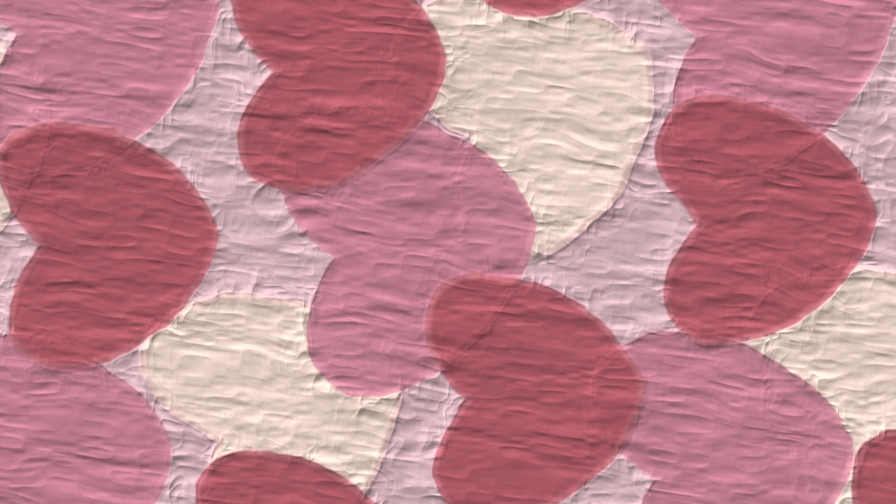
Write a Shadertoy shader that draws this pattern.

```glsl
// Overlapping cream, pink and red hearts on crumpled, plaster-like paper.
// Each colour repeats on its own skewed lattice; a height field of wrinkles
// and puffed edges is lit from above to give the embossed relief.

float hash(vec2 p) {
    vec3 q = fract(vec3(p.xyx) * 0.1031);
    q += dot(q, q.yzx + 33.33);
    return fract((q.x + q.y) * q.z);
}

float noise(vec2 p) {
    vec2 i = floor(p), f = fract(p);
    f = f * f * f * (f * (f * 6.0 - 15.0) + 10.0);
    return mix(mix(hash(i), hash(i + vec2(1, 0)), f.x),
               mix(hash(i + vec2(0, 1)), hash(i + vec2(1, 1)), f.x), f.y);
}

float ridge(vec2 p) {
    return 1.0 - abs(2.0 * noise(p) - 1.0);
}

mat2 rotation(float a) {
    return mat2(cos(a), sin(a), -sin(a), cos(a));
}

// Heart with its tip along +x: a tilted ellipse mirrored in the x axis
float heart(vec2 p) {
    vec2 radii = vec2(0.243, 0.143);
    vec2 q = rotation(0.607) * (vec2(p.x, abs(p.y)) - vec2(0.0, 0.067));
    float k = length(q / radii);
    return k * (k - 1.0) / max(length(q / (radii * radii)), 0.001);
}

// Distance to the nearest heart of a lattice spanned by the columns of basis
float heartLattice(vec2 p, vec2 origin, mat2 basis, float angle, float size) {
    vec2 cell = round(inverse(basis) * (p - origin));
    float d = 1.0;
    for (int j = -1; j <= 1; j++)
        for (int i = -1; i <= 1; i++) {
            vec2 center = origin + basis * (cell + vec2(i, j));
            d = min(d, size * heart(rotation(-angle) * (p - center) / size));
        }
    return d;
}

// Distances to the cream, pink and red hearts, with hand-torn outlines
vec3 heartDistances(vec2 p) {
    p += 0.012 * (vec2(noise(p * 13.0), noise(p * 13.0 + 40.0)) - 0.5);
    p += 0.004 * (vec2(noise(p * 45.0), noise(p * 45.0 + 70.0)) - 0.5);
    return vec3(
        heartLattice(p, vec2(1.072, 0.787), mat2(-0.50, -0.60, 0.70, -0.55), 0.40, 1.10),
        heartLattice(p, vec2(0.822, 0.519), mat2(0.63, -0.44, 0.718, 0.44), 0.20, 1.14),
        heartLattice(p, vec2(0.220, 0.521), mat2(0.458, 0.35, 0.847, -0.303), 0.07, 1.0));
}

float paperHeight(vec2 p) {
    vec3 d = heartDistances(p);

    // Long, nearly level wrinkles
    vec2 w = rotation(0.12) * p;
    w.y += 0.022 * noise(w * vec2(9.0, 14.0));
    float h = 0.0030 * noise(w * vec2(11.0, 42.0))
            + 0.0014 * ridge(w * vec2(17.0, 48.0) + 19.0)
            + 0.0010 * noise(w * vec2(40.0, 105.0) + 7.0);

    // Crumples gather along the edges, mostly on the outer side
    vec3 spread = exp(-abs(d) * mix(vec3(70.0), vec3(28.0), step(0.0, d)));
    float covered = 1.0 - 0.6 * smoothstep(0.01, -0.02, min(d.y, d.z));
    float crumple = max(spread.x, max(spread.y, spread.z)) * covered;
    vec2 c = p + 0.03 * vec2(noise(p * 22.0), noise(p * 22.0 + 31.0));
    h += crumple * (0.0042 * ridge(c * 24.0) + 0.0020 * ridge(c * 55.0 + 11.0));

    // Puffed layers, weaker where a heart lies beneath another
    vec3 puff = smoothstep(0.008, -0.014, d);
    h += 0.0034 * puff.x * covered + 0.0018 * puff.y + 0.0028 * puff.z;
    return h;
}

// Lay one heart colour over the base, with a paler, feathered rim
vec3 layHeart(vec3 base, vec3 tint, float d, float opacity) {
    float rim = smoothstep(-0.018, -0.004, d);
    tint = mix(tint, vec3(0.83, 0.61, 0.64), 0.32 * rim);
    return mix(base, tint, opacity * smoothstep(0.004, -0.004, d));
}

void mainImage(out vec4 fragColor, in vec2 fragCoord) {
    vec2 p = fragCoord / iResolution.y;
    vec3 d = heartDistances(p);

    // Colour layers, the translucent pink warming over cream
    vec3 color = vec3(0.81, 0.675, 0.705);
    color = layHeart(color, vec3(0.89, 0.80, 0.755), d.x, 0.97);
    color = layHeart(color, vec3(0.735, 0.452, 0.535), d.y, 0.88);
    color = layHeart(color, vec3(0.655, 0.335, 0.380), d.z, 0.98);

    // Relief lit from the upper left
    vec2 toLight = vec2(-0.45, 0.89);
    float slope = (paperHeight(p) - paperHeight(p + 0.004 * toLight)) / 0.004;
    color *= 1.0 + clamp(0.95 * slope, -0.38, 0.24);

    // Faint blotches and fine grain
    color *= 0.97 + 0.05 * noise(p * 7.0) + 0.03 * (noise(p * 190.0) - 0.5);
    fragColor = vec4(clamp(color, 0.0, 1.0), 1.0);
}
```
